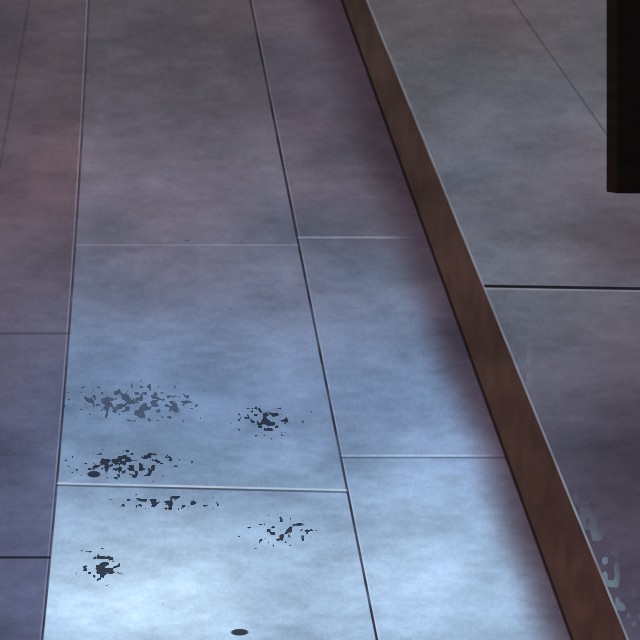
A WebGL 1 fragment shader for this texture:

```glsl
precision highp float;
uniform vec2 u_resolution;

float hash(vec2 p) {
  p = fract(p * vec2(0.1031, 0.1137));
  p += dot(p, p.yx + 33.33);
  return fract((p.x + p.y) * p.x * 7.31 + p.y * 13.7);
}

float noise(vec2 p) {
  vec2 i = floor(p), f = fract(p);
  f = f * f * (3.0 - 2.0 * f);
  return mix(mix(hash(i), hash(i + vec2(1, 0)), f.x),
             mix(hash(i + vec2(0, 1)), hash(i + vec2(1, 1)), f.x), f.y);
}

float fbm(vec2 p) {
  float sum = 0.0, amp = 0.5;
  for (int i = 0; i < 5; i++) {
    sum += amp * noise(p);
    p = mat2(1.62, 0.9, -0.9, 1.62) * p + 7.3;
    amp *= 0.5;
  }
  return sum;
}

float stroke(float d, float width) {
  float aa = 1.0 / u_resolution.y;
  return 1.0 - smoothstep(width - aa * 0.5, width + aa, abs(d));
}

float above(float d) {
  float aa = 0.8 / u_resolution.y;
  return smoothstep(-aa, aa, d);
}

float blob(vec2 p, vec2 center, vec2 radius) {
  vec2 q = (p - center) / radius;
  return exp(-dot(q, q));
}

// Irregular chips gathered around a center
float pits(vec2 p, vec2 center, vec2 radius) {
  float grain = noise(p * vec2(150.0, 210.0)) * 0.75 + noise(p * 370.0) * 0.25;
  return smoothstep(0.92, 1.02, grain + 0.5 * blob(p, center, radius));
}

void main() {
  vec2 p = gl_FragCoord.xy / u_resolution;

  // Perspective edges as x positions for this height
  float leftSeam = 0.066 + 0.1 * p.y - 0.027 * p.y * p.y;
  float midSeam = 0.589 - 0.198 * p.y;
  float riserFoot = 0.894 - 0.36 * p.y;
  float riserTop = 0.981 - 0.408 * p.y;
  float inLeft = above(leftSeam - p.x);
  float inRight = above(p.x - midSeam);
  float inMiddle = (1.0 - inLeft) * (1.0 - inRight);

  // Stone mottling, compressed vertically
  float mottle = fbm(p * vec2(9.0, 17.0)) - 0.48;
  float cloud = fbm(p * vec2(4.0, 7.0) + 19.0) - 0.48;
  float streak = fbm(p * vec2(38.0, 110.0) + 5.0) - 0.48;
  float grain = noise(p * 260.0) - 0.5;

  // Lower floor, lit by a cool reflection
  vec3 floorCol = mix(vec3(0.45, 0.54, 0.68), vec3(0.39, 0.40, 0.47), smoothstep(0.36, 0.66, p.y));
  floorCol = mix(floorCol, vec3(0.345, 0.31, 0.335), smoothstep(0.58, 1.0, p.y));
  floorCol = mix(vec3(0.60, 0.71, 0.83), floorCol, smoothstep(0.08, 0.42, p.y));
  floorCol += vec3(0.14, 0.14, 0.12) * blob(p, vec2(0.25, 0.06), vec2(0.17, 0.12));
  floorCol += vec3(0.05) * blob(p, vec2(0.62, 0.10), vec2(0.12, 0.13));
  floorCol = mix(floorCol, vec3(0.36, 0.32, 0.37), inRight * 0.6 * smoothstep(0.56, 0.75, p.y));
  vec3 leftCol = mix(vec3(0.33, 0.35, 0.46), vec3(0.345, 0.30, 0.33), smoothstep(0.1, 0.9, p.y));
  leftCol += vec3(0.05, 0.07, 0.09) * blob(p, vec2(0.08, 0.33), vec2(0.05, 0.22));
  floorCol = mix(floorCol, leftCol, inLeft);

  // Warm shade beside the riser
  float footGap = riserFoot - p.x + cloud * 0.035;
  float shade = 1.0 - smoothstep(0.0, 0.085, footGap);
  floorCol = mix(floorCol, vec3(0.25, 0.19, 0.23), shade * 0.85);

  // Raised floor
  vec3 stepCol = mix(vec3(0.30, 0.30, 0.38), vec3(0.40, 0.41, 0.46), smoothstep(0.15, 0.6, p.y));
  stepCol = mix(stepCol, vec3(0.37, 0.35, 0.37), smoothstep(0.7, 1.0, p.y));
  stepCol = mix(stepCol, vec3(0.29, 0.25, 0.28), 0.8 * blob(p, vec2(1.02, 0.63), vec2(0.13, 0.09)));
  stepCol = mix(stepCol, vec3(0.27, 0.23, 0.27), 0.7 * blob(p, vec2(1.0, 0.25), vec2(0.12, 0.22)));

  float onStep = above(p.x - riserTop);
  vec3 col = mix(floorCol, stepCol, onStep);
  col *= 1.0 + 0.30 * mottle + 0.20 * cloud + 0.16 * streak + 0.05 * grain;
  col += vec3(0.07, -0.01, -0.03) * cloud * smoothstep(0.1, 0.7, p.y);

  // Long seams
  float lower = 1.0 - onStep;
  float wear = 0.55 + 0.45 * noise(p * vec2(10.0, 45.0));
  col = mix(col, vec3(0.15, 0.14, 0.19), stroke(p.x - leftSeam, 0.0014) * wear * mix(0.9, 0.45, p.y));
  col += 0.12 * stroke(p.x - leftSeam + 0.003, 0.001) * wear;
  col = mix(col, vec3(0.13, 0.12, 0.16), stroke(p.x - midSeam, 0.0015) * wear * 0.9);
  col += 0.07 * stroke(p.x - midSeam - 0.003, 0.001) * wear;
  col *= 1.0 - 0.18 * stroke(p.x - 0.80 - 0.705 * (1.0 - p.y), 0.0015) * onStep;
  col *= 1.0 - 0.12 * stroke(p.x - 0.046 + 0.177 * (1.0 - p.y), 0.0015);

  // Cross joints
  float joint = 0.247 - 0.024 * p.x;
  col = mix(col, vec3(0.76, 0.84, 0.91), inMiddle * stroke(p.y - joint, 0.0014) * wear * 0.85);
  col *= 1.0 - 0.5 * inMiddle * stroke(p.y - joint + 0.003, 0.001) * wear;
  col += 0.08 * inMiddle * stroke(p.y - 0.617, 0.001) * wear;
  col += 0.20 * inRight * lower * stroke(p.y - 0.629, 0.0013) * wear * (1.0 - shade);
  col += 0.15 * inRight * lower * stroke(p.y - 0.288, 0.0012) * wear * (1.0 - shade);
  col *= 1.0 - 0.25 * inRight * lower * stroke(p.y - 0.285, 0.001);
  col *= 1.0 - inLeft * (0.25 * stroke(p.y - 0.479, 0.001) + 0.6 * stroke(p.y - 0.129, 0.0013));
  float stepJoint = p.y - 0.566 + 0.017 * p.x;
  col = mix(col, vec3(0.09, 0.08, 0.10), onStep * stroke(stepJoint, 0.0017) * 0.9);
  col += 0.10 * onStep * stroke(stepJoint + 0.004, 0.001);

  // Chips and pits in the middle slabs
  float chips = pits(p, vec2(0.20, 0.275), vec2(0.08, 0.022));
  chips = max(chips, pits(p, vec2(0.42, 0.34), vec2(0.045, 0.025)));
  chips = max(chips, pits(p, vec2(0.44, 0.17), vec2(0.05, 0.02)));
  chips = max(chips, pits(p, vec2(0.16, 0.115), vec2(0.03, 0.025)));
  chips = max(chips, pits(p, vec2(0.25, 0.215), vec2(0.08, 0.012)));
  chips = max(chips, pits(p, vec2(0.22, 0.37), vec2(0.10, 0.03)) * 0.6);
  chips = max(chips, smoothstep(0.35, 0.6, blob(p, vec2(0.147, 0.259), vec2(0.012, 0.006)) + mottle * 0.4));
  chips = max(chips, smoothstep(0.35, 0.6, blob(p, vec2(0.375, 0.012), vec2(0.016, 0.006)) + mottle * 0.4));
  col = mix(col, vec3(0.12, 0.15, 0.20), chips * inMiddle * 0.85);

  // Riser face and its worn, lit edge
  float onRiser = above(p.x - riserFoot) * lower;
  vec3 riser = mix(vec3(0.25, 0.175, 0.165), vec3(0.235, 0.185, 0.17), p.y);
  riser *= 1.0 + 0.35 * mottle + 0.3 * (fbm(p * vec2(90.0, 22.0)) - 0.48);
  col = mix(col, riser, onRiser);
  col *= 1.0 - 0.5 * stroke(p.x - riserFoot, 0.002);
  col = mix(col, vec3(0.58, 0.62, 0.68), stroke(p.x - riserTop, 0.0016) * wear * mix(0.9, 0.5, p.y));
  float flakes = smoothstep(0.56, 0.72, noise(p * vec2(110.0, 80.0))) * onStep;
  flakes *= blob(p, vec2(riserTop + 0.01, 0.10), vec2(0.02, 0.09)) + 0.7 * blob(p, vec2(0.815, 0.425), vec2(0.015, 0.03));
  col = mix(col, vec3(0.46, 0.56, 0.62), flakes * 0.7);

  // Dark post
  float post = above(p.x - 0.948) * above(p.y - 0.698 - 0.15 * max(0.0, 0.965 - p.x));
  vec3 postCol = mix(vec3(0.09, 0.065, 0.06), vec3(0.055, 0.04, 0.042), smoothstep(0.960, 0.968, p.x));
  col = mix(col, postCol * (1.0 + 0.4 * streak), post);

  gl_FragColor = vec4(clamp(col, 0.0, 1.0), 1.0);
}
```
